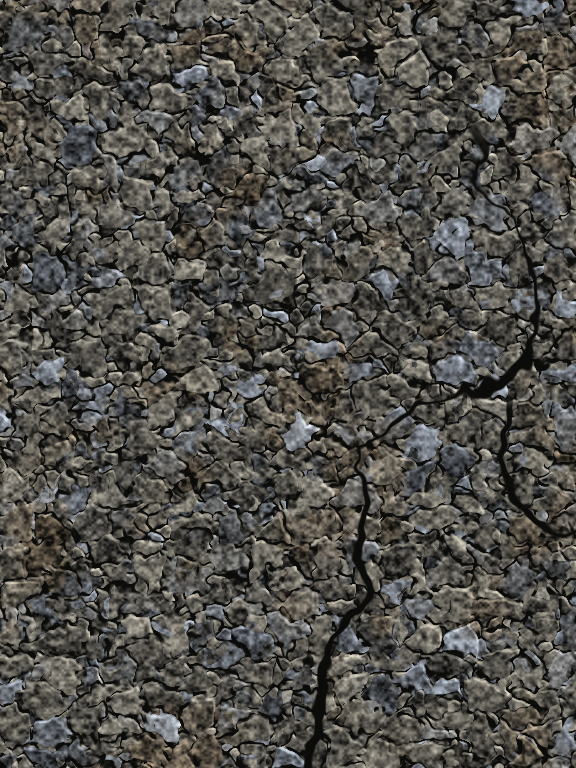
Write a Shadertoy shader that draws this texture.

```glsl
// Weathered asphalt: crumbled grey stones in low sunlight, split by dark cracks.

const vec2 SUN_DIR = vec2(0.41, 0.91);
const float SUN_SLOPE = 45.0;
const vec3 SHADOW = vec3(0.045, 0.045, 0.036);
const vec3 WARM_TINT = vec3(1.04, 1.01, 0.93);
const vec3 BLUE_TINT = vec3(0.95, 1.00, 1.07);
const vec3 SOIL_TINT = vec3(1.13, 1.00, 0.82);

struct Stone {
    float height;
    float shade;
    float tint;
};

float hash(vec2 p) {
    return fract(sin(dot(p, vec2(127.1, 311.7))) * 43758.5453);
}

vec2 hash2(vec2 p) {
    return vec2(hash(p), hash(p + 57.3));
}

float noise(vec2 p) {
    vec2 i = floor(p), f = fract(p);
    f = f * f * (3.0 - 2.0 * f);
    return mix(mix(hash(i), hash(i + vec2(1, 0)), f.x),
               mix(hash(i + vec2(0, 1)), hash(i + vec2(1, 1)), f.x), f.y);
}

vec2 noise2(vec2 p) {
    return vec2(noise(p), noise(p + 31.7)) - 0.5;
}

// One layer of tilted, flat-topped stones from Voronoi cells
Stone stoneLayer(vec2 p, float tilt) {
    vec2 base = floor(p), nearestCell = base, nearestOffset = vec2(0);
    float d1 = 9.0, d2 = 9.0;
    for (int y = -1; y <= 1; y++)
    for (int x = -1; x <= 1; x++) {
        vec2 cell = base + vec2(x, y);
        vec2 offset = p - cell - hash2(cell);
        float d = length(offset);
        if (d < d1) {
            d2 = d1;
            d1 = d;
            nearestCell = cell;
            nearestOffset = offset;
        } else {
            d2 = min(d2, d);
        }
    }
    vec2 rnd = hash2(nearestCell + 113.0);
    float top = 0.3 + 0.7 * rnd.x + tilt * dot(nearestOffset, rnd.yx - 0.5);
    return Stone(smoothstep(0.0, 0.3, d2 - d1) * top, rnd.y, hash(nearestCell + 71.0));
}

// Large stones with small chips filling the gaps, both crumbled by noise
Stone surface(vec2 p) {
    vec2 q = p + 0.022 * noise2(p * 28.0) + 0.012 * noise2(p * 80.0);
    Stone stone = stoneLayer(q * vec2(17.0, 20.0), 1.2);
    Stone chip = stoneLayer(q * vec2(39.0, 45.0) + 19.0, 0.8);
    chip.height *= 0.75;
    if (chip.height > stone.height) stone = chip;
    stone.height += 0.36 * (noise(p * 75.0) - 0.5) + 0.2 * (noise(p * 150.0) - 0.5);
    return stone;
}

// Sunlight left after neighbouring stones cast their shadows
float sunlight(vec2 p, float height) {
    float block = 0.0;
    for (int i = 1; i <= 5; i++) {
        float t = 0.004 * float(i);
        block = max(block, surface(p + SUN_DIR * t).height - height - SUN_SLOPE * t);
    }
    return 1.0 - smoothstep(0.0, 0.25, block);
}

float mainPath(float y) {
    return 0.54 + 0.10 * smoothstep(0.15, 0.32, y)
         + 0.28 * smoothstep(0.56, 0.73, y) - 0.10 * smoothstep(0.86, 1.08, y);
}

float sidePath(float y) {
    return 0.89 + 0.13 * smoothstep(0.48, 0.36, y);
}

// Darkness of a crack at sideways distance dx, on a path of the given slope
float crack(float dx, float slope, float width) {
    float d = abs(dx) / sqrt(1.0 + slope * slope);
    return 1.0 - smoothstep(width * 0.5, width * 0.5 + 0.005, d);
}

float cracks(vec2 p) {
    vec2 q = p + 0.045 * noise2(p * 13.0) + 0.015 * noise2(p * 50.0);
    float width = 0.014 * smoothstep(0.2, 0.9, noise(p * 9.0 + 5.0));
    float e = 0.01;
    float mainSlope = (mainPath(q.y + e) - mainPath(q.y - e)) / (2.0 * e);
    float sideSlope = (sidePath(q.y + e) - sidePath(q.y - e)) / (2.0 * e);
    float mainCrack = crack(q.x - mainPath(q.y), mainSlope, width);
    float sideCrack = crack(q.x - sidePath(q.y), sideSlope, width * 0.7);
    sideCrack *= smoothstep(0.33, 0.37, q.y) * smoothstep(0.68, 0.64, q.y);
    return max(mainCrack * smoothstep(1.16, 1.06, q.y), sideCrack);
}

void mainImage(out vec4 fragColor, in vec2 fragCoord) {
    vec2 p = fragCoord / iResolution.x;
    Stone stone = surface(p);

    // Grey tone from slope, stone shade and mineral grain
    float facing = clamp(stone.height - surface(p + SUN_DIR * 0.004).height, -0.6, 0.6);
    float grain = 0.6 * noise(p * 110.0 + 7.0) + 0.4 * noise(p * 230.0) - 0.5;
    float tone = 0.34 + 0.4 * facing + 0.6 * grain + 0.24 * (stone.shade - 0.5);
    tone += 0.14 * smoothstep(0.93, 0.96, stone.tint);

    // Bluish stones and patches of brown soil
    vec3 tint = mix(WARM_TINT, BLUE_TINT, smoothstep(0.55, 0.95, stone.tint));
    float soil = smoothstep(0.55, 0.85, noise(p * 12.0 + 40.0)) * (1.0 - stone.shade);
    tint = mix(tint, SOIL_TINT, soil);

    // Gaps, cast shadows and cracks
    float lit = sunlight(p, stone.height) * smoothstep(0.04, 0.34, stone.height);
    lit *= 1.0 - cracks(p);
    vec3 color = mix(SHADOW, max(tone, 0.05) * tint, lit);
    fragColor = vec4(clamp(color, 0.0, 1.0), 1.0);
}
```
